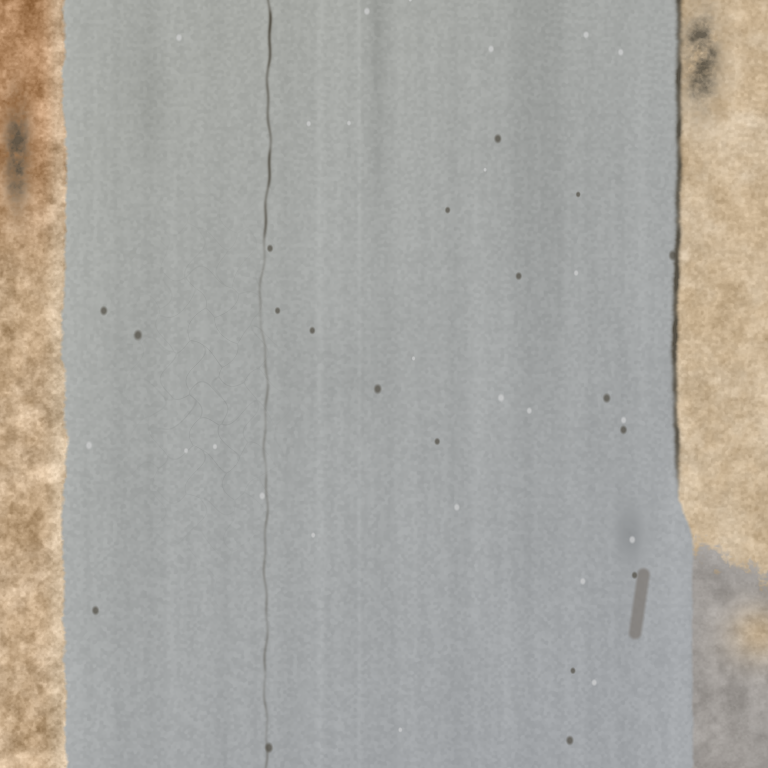
Reproduce this texture procedurally as a three.js fragment shader.

```glsl
varying vec2 vUv;

#define ROAD_LEFT 0.084
#define ROAD_RIGHT 0.884
#define EDGE_SOFT 0.003
#define ROAD_WARM vec3(0.655, 0.663, 0.645)
#define ROAD_COOL vec3(0.628, 0.640, 0.652)
#define SAND vec3(0.775, 0.685, 0.560)
#define PALE_SAND vec3(0.840, 0.770, 0.670)
#define CLAY vec3(0.680, 0.510, 0.360)
#define SHADE vec3(0.290, 0.270, 0.230)
#define GRAIN 0.045

float hash(vec2 p) {
  return fract(sin(dot(p, vec2(127.1, 311.7))) * 43758.5);
}

vec2 hash2(vec2 p) {
  return vec2(hash(p), hash(p + 19.3));
}

float gauss(float d, float width) {
  return exp(-d * d / (width * width));
}

float band(float v, float lo, float hi, float soft) {
  return smoothstep(lo - soft, lo + soft, v) * (1.0 - smoothstep(hi - soft, hi + soft, v));
}

float blob(vec2 p, vec2 center, vec2 size) {
  vec2 d = (p - center) / size;
  return exp(-dot(d, d));
}

// Cellular noise: x = blended cell value, y = distance to the cell border
vec2 cells(vec2 p) {
  vec2 base = floor(p);
  float sum = 0.0, weight = 0.0, near = 9.0, second = 9.0;
  for (int j = -1; j <= 1; j++) {
    for (int i = -1; i <= 1; i++) {
      vec2 cell = base + vec2(float(i), float(j));
      vec2 d = cell + 0.15 + 0.7 * hash2(cell) - p;
      float d2 = dot(d, d), w = exp(-5.0 * d2);
      sum += w * hash(cell + 37.0);
      weight += w;
      second = min(second, max(near, d2));
      near = min(near, d2);
    }
  }
  return vec2(sum / weight, sqrt(second) - sqrt(near));
}

float layers(vec2 p) {
  float sum = 0.0, amp = 0.5;
  for (int i = 0; i < 4; i++) {
    sum += amp * (cells(p).x - 0.5);
    p = p * 2.1 + 7.3;
    amp *= 0.72;
  }
  return sum;
}

// One jittered dot in a sparse share of the grid cells
float specks(vec2 p, float count, float share, float radius) {
  vec2 cell = floor(p * count);
  vec2 center = (cell + 0.2 + 0.6 * hash2(cell + count)) / count;
  float r = radius * (0.6 + 0.6 * hash(cell + 5.0));
  float dot0 = 1.0 - smoothstep(r * 0.4, r * 1.3, length((p - center) * vec2(1.0, 0.8)));
  return dot0 * step(hash(cell + 71.0), share);
}

float segment(vec2 p, vec2 a, vec2 b) {
  vec2 ab = b - a;
  return length(p - a - ab * clamp(dot(p - a, ab) / dot(ab, ab), 0.0, 1.0));
}

vec3 roadColor(vec2 p, float fine) {
  float x = p.x, y = p.y;
  vec3 col = mix(ROAD_COOL, ROAD_WARM, clamp(0.15 + 0.85 * y - 0.6 * (x - 0.4), 0.0, 1.0));

  // Long wheel streaks
  float tone = 0.005 * (sin(x * 61.0) + sin(x * 143.0 + 1.0 + y) + 0.6 * sin(x * 317.0));
  tone += 0.030 * gauss(x - 0.416, 0.006) + 0.025 * gauss(x - 0.468, 0.003);
  tone += 0.018 * gauss(x - 0.625, 0.012) * band(y, 0.2, 0.65, 0.12);
  tone -= 0.045 * gauss(x - 0.490, 0.012) * smoothstep(0.55, 1.0, y);
  tone -= 0.030 * gauss(x - 0.705, 0.045) * smoothstep(0.1, 0.9, y);
  tone -= 0.030 * blob(p, vec2(0.195, 0.87), vec2(0.025, 0.10));
  tone -= 0.022 * blob(p, vec2(0.46, 0.51), vec2(0.05, 0.06));
  tone += 0.025 * gauss(x - 0.885, 0.025) * (1.0 - smoothstep(0.3, 0.5, y));
  tone += 0.025 * gauss(x - 0.090, 0.025);
  tone += GRAIN * (fine - 0.5) + 0.025 * layers(p * vec2(14.0, 5.0));
  col += tone;

  // Main lengthwise crack, broken toward the bottom, and a faint web beside it
  float wander = 0.0018 * sin(y * 41.0) + 0.001 * sin(y * 117.0);
  float crackX = 0.346 + 0.004 * smoothstep(0.68, 0.78, y) - 0.008 * gauss(y - 0.62, 0.05);
  float strength = mix(0.28, 0.7, smoothstep(0.66, 0.72, y));
  strength *= 0.35 + 0.9 * cells(vec2(3.0, y * 45.0)).x;
  col = mix(col, SHADE, strength * gauss(x - crackX - wander, 0.0022));
  float web = 1.0 - smoothstep(0.0, 0.07, cells(p * vec2(24.0, 20.0) + 0.25 * sin(p.yx * 90.0)).y);
  col -= 0.035 * web * blob(p, vec2(0.27, 0.50), vec2(0.08, 0.20));

  // Stain near the right side
  float stain = 1.0 - smoothstep(0.005, 0.011, segment(p, vec2(0.838, 0.252), vec2(0.827, 0.176)));
  col = mix(col, vec3(0.49, 0.47, 0.45), 0.75 * stain);
  col -= 0.07 * blob(p, vec2(0.822, 0.305), vec2(0.018, 0.035)) * (0.4 + fine);

  col = mix(col, SHADE, 0.65 * specks(p, 13.0, 0.13, 0.0045));
  return mix(col, vec3(0.82), 0.7 * specks(p + 0.03, 17.0, 0.07, 0.0035));
}

vec3 soilColor(vec2 p, float fine) {
  float rough = layers(p * 38.0);
  float left = 1.0 - step(0.5, p.x);
  vec3 col = mix(SAND, PALE_SAND, clamp(0.3 + 1.6 * layers(p * 13.0 + 4.0), 0.0, 1.0));
  col = mix(col, CLAY, left * (0.25 + 0.65 * smoothstep(0.60, 0.85, p.y)));
  col = mix(col, PALE_SAND, left * 0.6 * gauss(p.x - 0.078, 0.016));
  col += rough * mix(0.16, 0.34, left) + 0.08 * (fine - 0.5);

  // Dry plants and their shade
  float plants = blob(p, vec2(0.022, 0.80), vec2(0.016, 0.065));
  plants += blob(p, vec2(0.912, 0.925), vec2(0.024, 0.065));
  col = mix(col, SHADE, clamp(plants * (0.55 + 1.5 * rough), 0.0, 0.8));

  // Worn grey ground at the lower right, with sand showing through
  float top = 0.285 - 0.4 * max(p.x - 0.92, 0.0) + 0.06 * rough;
  float worn = (1.0 - smoothstep(top - 0.015, top + 0.012, p.y)) * (1.0 - left);
  worn *= 1.0 - 0.85 * blob(p, vec2(0.99, 0.175), vec2(0.040, 0.035));
  return mix(col, vec3(0.60, 0.59, 0.585) + 0.16 * rough, 0.9 * worn);
}

void main() {
  vec2 p = vUv;
  float fine = cells(p * 230.0).x;
  float ragged = 0.010 * layers(vec2(p.x * 20.0, p.y * 34.0));
  float leftEdge = ROAD_LEFT + ragged + 0.002 * sin(p.y * 19.0);
  float rightEdge = ROAD_RIGHT + 0.018 * (1.0 - smoothstep(0.29, 0.36, p.y));
  rightEdge += 0.4 * ragged - 0.006 * gauss(p.y - 0.55, 0.12);
  float road = band(p.x, leftEdge, rightEdge, EDGE_SOFT);
  vec3 col = mix(soilColor(p, fine), roadColor(p, fine), road);

  // Shadowed lip along the right edge
  float lip = gauss(p.x - rightEdge, 0.0038) * smoothstep(0.33, 0.45, p.y);
  lip *= 0.4 + 0.8 * cells(vec2(9.0, p.y * 40.0)).x;
  col = mix(col, SHADE, clamp(lip, 0.0, 0.9));
  gl_FragColor = vec4(clamp(col, 0.0, 1.0), 1.0);
}
```
